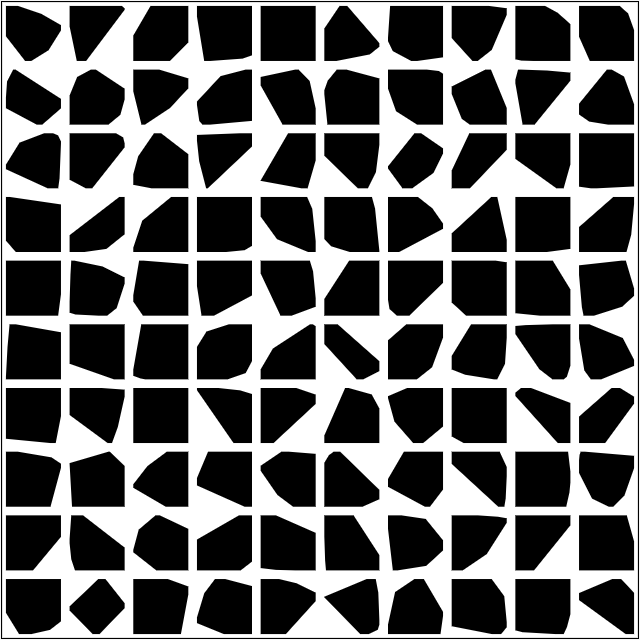
Write a WebGL 2 fragment shader that draws this pattern.

```glsl
#version 300 es
precision highp float;
// Ten by ten black squares on white, each with randomly cut corners, in a thin frame.
// Every side has a random split point; the cuts at its two ends never pass it,
// so each tile is a convex polygon that touches all four sides of its square.
uniform vec2 u_resolution;
out vec4 outColor;

float hash(vec2 cell, float salt) {
    return fract(sin(dot(cell, vec2(127.1, 311.7)) + salt * 74.7 + 3.1) * 43758.5453);
}

// Signed distance to the line a-b, positive on the left
float lineDist(vec2 p, vec2 a, vec2 b) {
    vec2 dir = normalize(b - a);
    return dir.x * (p.y - a.y) - dir.y * (p.x - a.x);
}

// Signed distance to a tile that fills the unit square around the origin
float tileDist(vec2 p, vec2 cell) {
    float dist = max(abs(p.x), abs(p.y)) - 0.5;
    for (int i = 0; i < 4; i++) {
        float k = float(i);
        if (hash(cell, k + 10.0) < 0.6) {
            // Lengths cut from the two sides that meet at this corner
            vec2 leg = vec2(hash(cell, mod(k + 1.0, 4.0)), 1.0 - hash(cell, k));
            leg *= mix(vec2(0.75), vec2(1.0), vec2(hash(cell, k + 20.0), hash(cell, k + 30.0)));
            leg = max(leg, 0.03);
            vec2 start = vec2(leg.x, 0.0);
            vec2 end = vec2(0.0, leg.y);

            // Some cuts are bent outward at an extra vertex
            float bend = hash(cell, k + 40.0) < 0.35 ? mix(0.1, 0.45, hash(cell, k + 50.0)) : 0.0;
            vec2 knee = mix(start, end, mix(0.25, 0.75, hash(cell, k + 60.0))) * (1.0 - bend);

            vec2 q = 0.5 - p;
            dist = max(dist, max(lineDist(q, start, knee), lineDist(q, knee, end)));
        }
        p = vec2(p.y, -p.x); // turn the next corner into place
    }
    return dist;
}

void main() {
    float side = min(u_resolution.x, u_resolution.y);
    float pixel = 1.0 / side;
    vec2 centered = (gl_FragCoord.xy - 0.5 * u_resolution) / side;

    // Tile grid
    vec2 grid = centered / 0.0995 + 5.0;
    vec2 local = (fract(grid) - 0.5) * 0.0995;
    float dist = tileDist(local / 0.086, floor(grid)) * 0.086;

    // Thin outer frame
    float frame = abs(max(abs(centered.x), abs(centered.y)) - 0.4976) - 0.0009;
    dist = min(dist, frame);

    float ink = clamp(0.5 - dist / pixel, 0.0, 1.0);
    outColor = vec4(vec3(1.0 - ink), 1.0);
}
```
